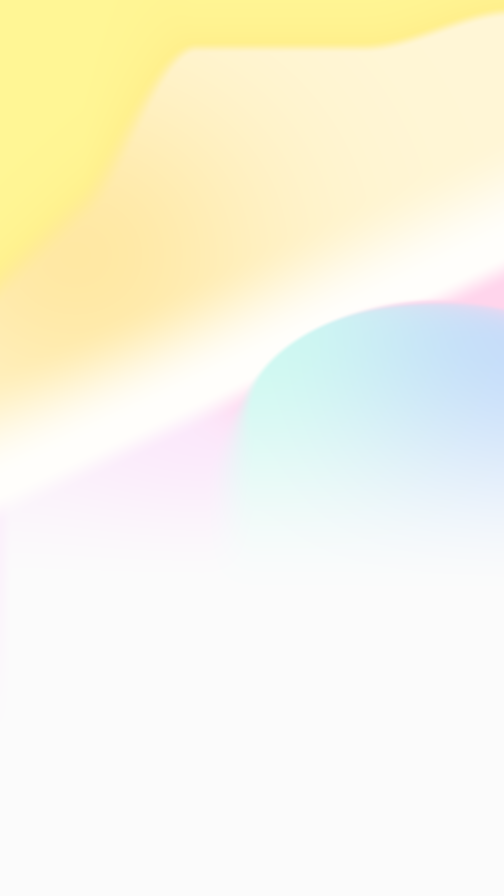
Reproduce this background procedurally as a Shadertoy shader.

```glsl
// Soft pastel backdrop: a yellow sheet over a cream slope, a white light band,
// and a mint-to-blue dome rising out of a pink haze that fades to white.
// Each layer is a height curve or a half ellipse with a graded soft edge.

#define PAPER       vec3(0.984, 0.985, 0.986)
#define YELLOW      vec3(1.00, 0.965, 0.585)
#define AMBER       vec3(1.00, 0.925, 0.53)
#define CREAM       vec3(1.00, 0.965, 0.84)
#define PEACH       vec3(1.00, 0.91, 0.64)
#define PINK        vec3(0.985, 0.915, 0.985)
#define ROSE        vec3(1.00, 0.835, 0.925)
#define MINT        vec3(0.81, 0.975, 0.945)
#define BLUE        vec3(0.77, 0.865, 0.98)
#define DOME_CENTRE vec2(0.87, 0.525)
#define DOME_RADII  vec2(0.39, 0.138)
#define CUSP        vec2(0.50, 0.567)

// Bell falloff, 1 at the centre
float bell(vec2 offset, vec2 width) {
    vec2 q = offset / width;
    return exp(-dot(q, q));
}

// Height of the yellow sheet's lower edge: ramp, shoulder, plateau, final lift
float sheetEdge(float x) {
    float bend = 0.03 * log(1.0 + exp((x - 0.24) / 0.03));
    return 0.684 + 0.53 * (x - bend)
         + 0.1356 * smoothstep(0.165, 0.39, x)
         + 0.04 * smoothstep(0.72, 1.02, x);
}

// Distance above the sheet edge, corrected for its steepness
float sheetDistance(vec2 p, float aspect) {
    float slope = (sheetEdge(p.x + 0.005) - sheetEdge(p.x - 0.005)) / 0.01;
    return (p.y - sheetEdge(p.x)) / length(vec2(1.0, slope * aspect));
}

// Positive inside the dome; its flank runs straight down below the centre
float domeField(vec2 p) {
    p.x += 0.025 * (1.0 - smoothstep(0.45, 0.56, p.y));
    vec2 q = p - DOME_CENTRE;
    q.y = max(q.y, 0.0);
    return 1.0 - length(q / DOME_RADII);
}

vec3 creamSlope(vec2 p, float aboveBand) {
    vec3 color = mix(CREAM, PEACH, bell(p - vec2(0.15, 0.715), vec2(0.40, 0.20)));
    float light = 1.0 - smoothstep(0.025, 0.15, aboveBand);
    return mix(color, vec3(1.0, 0.997, 0.985), light);
}

vec3 pinkHaze(vec2 p) {
    float rosy = max(0.75 * bell(p - CUSP, vec2(0.09, 0.045)),
                     smoothstep(0.6, 0.95, p.x));
    float strength = smoothstep(0.34, 0.52, p.y)
                   * mix(0.65, 1.0, smoothstep(0.0, 0.4, p.x));
    vec3 color = mix(PAPER, mix(PINK, ROSE, rosy), strength);
    // Faint lilac strip along the left border
    float strip = (1.0 - smoothstep(0.0, 0.025, p.x))
                * smoothstep(0.15, 0.40, p.y);
    return mix(color, PINK, 0.45 * strip);
}

vec3 domeColor(vec2 p, float field) {
    vec3 color = mix(MINT, BLUE, smoothstep(0.5, 1.05, p.x));
    color = mix(PAPER, color, smoothstep(0.33, 0.63, p.y));
    // Rosy light caught under the right part of the rim
    float rim = exp(-max(field, 0.0) / 0.09) * smoothstep(0.65, 1.0, p.x);
    return mix(color, ROSE, 0.65 * rim);
}

void mainImage(out vec4 fragColor, in vec2 fragCoord) {
    vec2 p = fragCoord / iResolution.xy;
    float aspect = iResolution.y / iResolution.x;

    // Slope and haze meet at the foot of the light band
    float aboveBand = p.y - (0.4375 + 0.2656 * p.x);
    vec3 color = mix(pinkHaze(p), creamSlope(p, aboveBand),
                     smoothstep(-0.022, 0.012, aboveBand));

    // Yellow sheet, warmer towards its edge, softer on the left
    float sheet = sheetDistance(p, aspect);
    float sheetSoft = mix(0.020, 0.007, smoothstep(0.1, 0.4, p.x));
    vec3 sheetColor = mix(YELLOW, AMBER, 0.8 * exp(-max(sheet, 0.0) / 0.03));
    color = mix(color, sheetColor, smoothstep(-sheetSoft, sheetSoft, sheet));

    // Dome: crisp crown, blurred flank
    float dome = domeField(p);
    float domeSoft = mix(0.13, 0.02, smoothstep(0.46, 0.59, p.y));
    color = mix(color, domeColor(p, dome), smoothstep(-domeSoft, domeSoft, dome));

    // Fine pink line on the crown
    float line = bell(vec2(dome, p.x - 0.84), vec2(0.022, 0.11));
    color = mix(color, ROSE, 0.6 * line);

    fragColor = vec4(color, 1.0);
}
```
